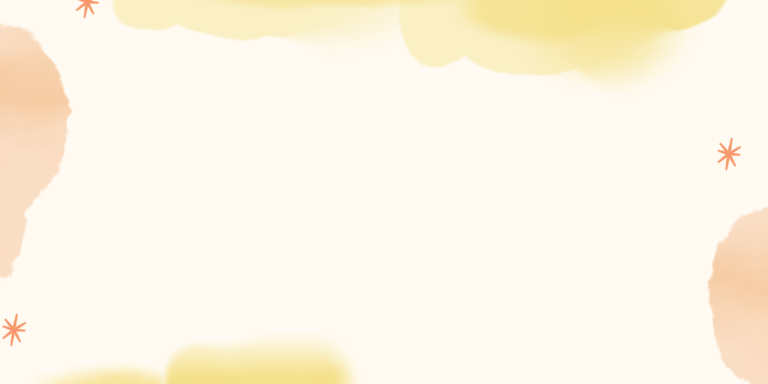
Give the GLSL for this background, as a Shadertoy shader.

```glsl
const vec3 PAPER = vec3(1.0, 0.982, 0.95);
const vec3 PALE_YELLOW = vec3(0.98, 0.94, 0.77);
const vec3 DEEP_YELLOW = vec3(0.96, 0.88, 0.54);
const vec3 PALE_PEACH = vec3(0.98, 0.87, 0.77);
const vec3 DEEP_PEACH = vec3(0.965, 0.80, 0.645);
const vec3 ORANGE = vec3(0.97, 0.59, 0.41);

float hash(vec2 cell) {
    return fract(sin(dot(cell, vec2(127.1, 311.7))) * 43758.5);
}

float valueNoise(vec2 p) {
    vec2 cell = floor(p), f = fract(p);
    f = f * f * (3.0 - 2.0 * f);
    return mix(mix(hash(cell), hash(cell + vec2(1, 0)), f.x),
               mix(hash(cell + vec2(0, 1)), hash(cell + vec2(1, 1)), f.x), f.y);
}

// Layered noise, centred on zero
float fbm(vec2 p) {
    float sum = 0.0, amplitude = 0.5;
    for (int i = 0; i < 4; i++) {
        sum += amplitude * (valueNoise(p) - 0.5);
        p = p * 2.03 + 7.1;
        amplitude *= 0.5;
    }
    return sum;
}

float ellipse(vec2 p, vec2 centre, vec2 radii) {
    vec2 q = (p - centre) / radii;
    return (length(q) - 1.0) * min(radii.x, radii.y);
}

float roundBox(vec2 p, vec2 centre, vec2 halfSize, float radius) {
    vec2 q = abs(p - centre) - halfSize + radius;
    return length(max(q, 0.0)) + min(max(q.x, q.y), 0.0) - radius;
}

float smoothUnion(float a, float b, float k) {
    float h = max(k - abs(a - b), 0.0) / k;
    return min(a, b) - h * h * k * 0.25;
}

float coverage(float d, float blur) {
    return 1.0 - smoothstep(-blur, blur, d);
}

// Peach wash: ragged rim, strongest pigment around deepY
vec3 peachWash(vec3 base, vec2 p, float d, float deepY, float pixel) {
    float rim = d + 0.022 * fbm(p * 38.0) + 0.02 * fbm(p * 12.0);
    float band = (p.y - deepY + 0.12 * fbm(p * vec2(5.0, 9.0))) / 0.10;
    float pigment = exp(-band * band) + 0.5 * fbm(p * vec2(7.0, 14.0));
    vec3 tint = mix(PALE_PEACH, DEEP_PEACH, clamp(pigment, 0.0, 1.0));
    return mix(base, tint, coverage(rim, max(pixel, 0.005)));
}

// Eight slim tapered rays of uneven length
float sparkle(vec2 p, vec2 centre, float pixel) {
    float ink = 0.0;
    for (int i = 0; i < 8; i++) {
        float k = float(i);
        float angle = 1.38 + k * 0.7854 + 0.12 * sin(k * 2.3);
        float reach = 0.034 + 0.006 * cos(k * 1.5708);
        vec2 axis = vec2(cos(angle), sin(angle)), q = p - centre;
        float along = clamp(dot(q, axis), 0.0, reach);
        float thickness = mix(0.0045, 0.0024, along / reach);
        ink = max(ink, coverage(length(q - axis * along) - thickness, pixel));
    }
    return ink;
}

// Upper clouds: crisp scalloped rims that dissolve to the right
vec3 upperClouds(vec3 base, vec2 p, float pixel) {
    vec2 q = p + 0.022 * vec2(fbm(p * 11.0), fbm(p * 11.0 + 40.0));
    float crisp = max(pixel, 0.005);

    float west = ellipse(q, vec2(0.404, 1.0), vec2(0.114, 0.080));
    west = min(west, ellipse(q, vec2(0.62, 1.0), vec2(0.20, 0.102)));
    west = min(west, ellipse(q, vec2(0.80, 1.01), vec2(0.25, 0.115)));
    float westBlur = mix(crisp, 0.07, smoothstep(0.72, 0.88, p.x));

    float east = ellipse(q, vec2(1.146, 0.95), vec2(0.109, 0.125));
    east = min(east, ellipse(q, vec2(1.38, 0.95), vec2(0.23, 0.148)));
    east = min(east, ellipse(q, vec2(1.59, 0.96), vec2(0.18, 0.16)));
    float eastBlur = mix(crisp, 0.075, smoothstep(1.48, 1.62, p.x));

    vec3 col = mix(base, PALE_YELLOW, coverage(west, westBlur));
    col = mix(col, PALE_YELLOW, coverage(east, eastBlur));

    // Denser pigment near the top
    float glow = coverage(ellipse(q, vec2(1.56, 0.93), vec2(0.15, 0.11)), 0.08);
    float topTint = coverage(ellipse(q, vec2(0.86, 1.01), vec2(0.30, 0.03)), 0.012);
    float middle = coverage(ellipse(q, vec2(1.40, 0.98), vec2(0.19, 0.085)), 0.025);
    float corner = coverage(ellipse(q, vec2(1.69, 1.01), vec2(0.20, 0.10)),
                            mix(0.05, crisp, smoothstep(1.65, 1.78, p.x)));
    col = mix(col, DEEP_YELLOW, max(0.6 * glow, 0.55 * topTint));
    col = mix(col, DEEP_YELLOW, 0.8 * middle);
    return mix(col, DEEP_YELLOW, (0.88 + 0.3 * fbm(p * 9.0)) * corner);
}

// Lower cloud: a soft bank, richer toward the bottom
vec3 lowerCloud(vec3 base, vec2 p) {
    float grain = 0.03 * fbm(p * 10.0);
    float bank = roundBox(p, vec2(0.665, -0.04), vec2(0.235, 0.145), 0.09) + grain;
    float blur = mix(0.018, 0.045, smoothstep(0.48, 0.82, p.x));
    float side = ellipse(p, vec2(0.30, -0.02), vec2(0.16, 0.055)) + grain;
    float cover = max(coverage(bank, blur), 0.8 * coverage(side, 0.03));
    float depth = 1.0 - smoothstep(0.0, 0.10, p.y + grain);
    return mix(base, mix(PALE_YELLOW, DEEP_YELLOW, depth), cover);
}

void mainImage(out vec4 fragColor, in vec2 fragCoord) {
    vec2 p = fragCoord / iResolution.y;
    float pixel = 1.0 / iResolution.y;
    vec3 col = lowerCloud(upperClouds(PAPER, p, pixel), p);

    float left = smoothUnion(ellipse(p, vec2(0.0, 0.692), vec2(0.178, 0.238)),
                             ellipse(p, vec2(0.0, 0.44), vec2(0.064, 0.155)), 0.03);
    float right = ellipse(p, vec2(2.018, 0.224), vec2(0.169, 0.245));
    col = peachWash(col, p, left, 0.76, pixel);
    col = peachWash(col, p, right, 0.27, pixel);

    float ink = sparkle(p, vec2(0.227, 0.995), pixel);
    ink = max(ink, sparkle(p, vec2(1.898, 0.599), pixel));
    ink = max(ink, sparkle(p, vec2(0.036, 0.141), pixel));
    fragColor = vec4(mix(col, ORANGE, ink), 1.0);
}
```
